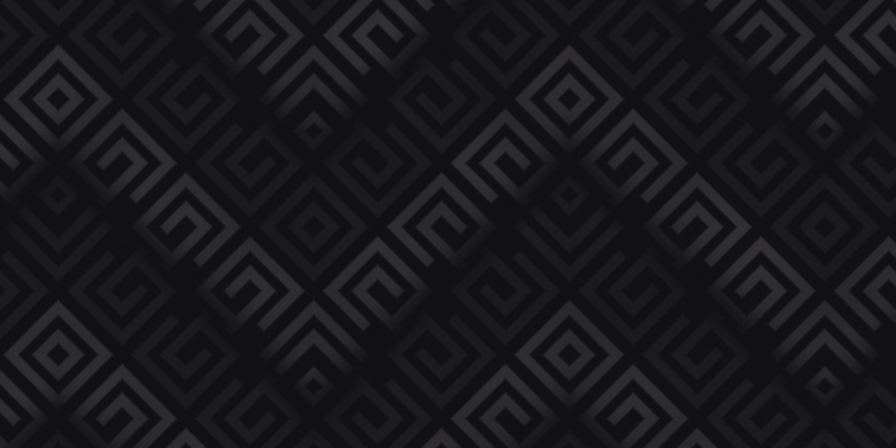
Write a WebGL 2 fragment shader that draws this pattern.

```glsl
#version 300 es
precision highp float;

uniform vec2 u_resolution;
out vec4 fragColor;

// Layout, in canvas heights
const float STEP = 0.1426;                 // half diagonal of one cell
const vec2 ORIGIN = vec2(0.130, 0.7786);   // centre of a bright ring cell
const float COLUMNS = 4.0;                 // steps from one mirror axis to the next

// Strokes, in half diagonals of a cell
const float OUTER = 0.74;
const float INNER = 0.295;
const float HALF_STROKE = 0.115;
const float SOFTNESS = 0.025;

// Shading
const vec3 GROUND = vec3(0.066, 0.065, 0.084);
const vec3 DIM = vec3(0.112, 0.110, 0.128);
const vec3 BRIGHT = vec3(0.178, 0.172, 0.187);
const float SEAM_SHADOW = 0.65;
const float MOTTLE = 0.30;
const float MOTTLE_SCALE = 5.0;
const float GRAIN = 0.008;
const float GRAIN_SCALE = 150.0;

vec2 hashGradient(vec2 p) {
    vec3 h = fract(vec3(p.xyx) * vec3(0.1031, 0.1030, 0.0973));
    h += dot(h, h.yzx + 33.33);
    float angle = 6.28319 * fract((h.x + h.y) * h.z);
    return vec2(cos(angle), sin(angle));
}

float gradientNoise(vec2 p) {
    vec2 i = floor(p), f = p - i;
    vec2 w = f * f * f * (f * (f * 6.0 - 15.0) + 10.0);
    vec2 e = vec2(1.0, 0.0);
    float low = mix(dot(hashGradient(i), f),
                    dot(hashGradient(i + e.xy), f - e.xy), w.x);
    float high = mix(dot(hashGradient(i + e.yx), f - e.yx),
                     dot(hashGradient(i + e.xx), f - e.xx), w.x);
    return mix(low, high, w.y);
}

float squareRadius(vec2 p) {
    return max(abs(p.x), abs(p.y));
}

float squareRing(vec2 p, float radius, float halfWidth) {
    return abs(squareRadius(p) - radius) - halfWidth;
}

// Two closed concentric squares
float ringMotif(vec2 p) {
    return min(squareRing(p, OUTER, HALF_STROKE), squareRing(p, INNER, HALF_STROKE));
}

// Greek key whose inner arm bridges the lower seam
float keyMotif(vec2 p) {
    float corner = max(p.x, p.y) + INNER + HALF_STROKE;
    float outer = max(squareRing(p, OUTER, HALF_STROKE), -corner);
    float mouth = max(abs(p.x) - INNER + HALF_STROKE, p.y);
    float inner = max(squareRing(p, INNER, HALF_STROKE), -mouth);
    float armLength = 1.0 - INNER;
    float arm = max(abs(p.x + INNER) - HALF_STROKE,
                    abs(p.y + INNER + 0.5 * armLength) - 0.5 * armLength);
    return min(min(outer, inner), arm);
}

// Nested chevrons around a small square
float chevronMotif(vec2 p) {
    float level = max(p.x, p.y);
    float chevrons = min(abs(level - OUTER), abs(level - INNER)) - HALF_STROKE;
    chevrons = max(chevrons, squareRadius(p) - OUTER - HALF_STROKE);
    return min(chevrons, squareRing(p + 0.50, 0.23, 0.09));
}

void main() {
    vec2 uv = gl_FragCoord.xy / u_resolution.y;

    // Mirrored diagonal lattice
    vec2 pos = (uv - ORIGIN) / STEP;
    float across = abs(mod(pos.x + COLUMNS, 2.0 * COLUMNS) - COLUMNS);
    vec2 lattice = 0.5 * vec2(across - pos.y, -pos.y - across);
    vec2 id = floor(lattice + 0.5);
    vec2 cell = -2.0 * (lattice - id);
    float column = id.x - id.y;
    bool isBright = mod(id.y, 2.0) < 0.5;

    // Motif by column; dim bands are turned half a turn
    vec2 p = isBright ? cell : -cell;
    bool onFirstAxis = column < 0.5;
    bool onAxis = onFirstAxis || column > COLUMNS - 0.5;
    float dist = keyMotif(p);
    if (onAxis) dist = (onFirstAxis == isBright) ? ringMotif(p) : chevronMotif(p);

    float edge = SOFTNESS + 1.0 / (u_resolution.y * STEP);
    float stroke = 1.0 - smoothstep(-edge, edge, dist);

    // Bright bands fade towards the seam with the dim band below
    float seam = p.y + 1.0;
    float light = isBright ? smoothstep(0.1, 1.0, seam) : 0.0;
    float mottle = gradientNoise(uv * MOTTLE_SCALE);
    float strength = 1.0 - SEAM_SHADOW * (1.0 - smoothstep(0.0, 0.5, seam));
    strength *= 1.0 + MOTTLE * mottle - (isBright ? 0.0 : 0.1);

    vec3 color = mix(GROUND, mix(DIM, BRIGHT, light), stroke * strength);
    color += GRAIN * gradientNoise(uv * GRAIN_SCALE);
    fragColor = vec4(color, 1.0);
}
```
